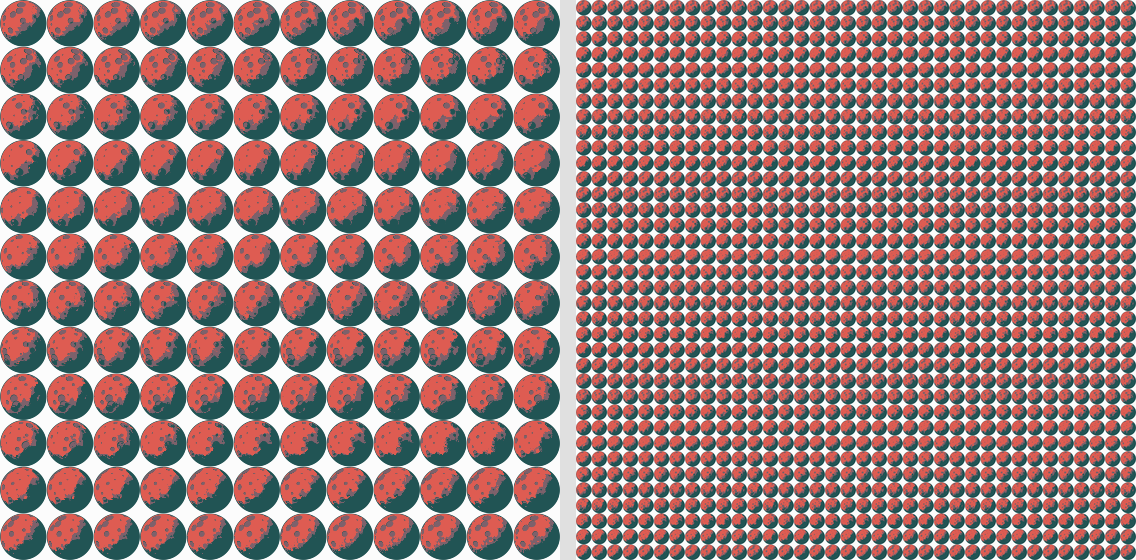
Left: one tile. Right: repeated 3 by 3.
This pattern is drawn by a three.js fragment shader. Its source:

```glsl
// A 12 by 12 sheet of a cratered planet turning step by step, in three flat tones on white.
varying vec2 vUv;

const float CELLS = 12.0;          // planets across and down
const float RADIUS = 0.497;        // planet radius, in cells
const float RIM = 0.022;           // dark outline, in planet radii
const float SOFT = 0.024;          // edge softness, in planet radii
const vec3 LIGHT = vec3(-0.612, 0.612, 0.5);
const float LIT_LEVEL = 0.37;      // light needed for the bright tone
const float DUSK_LEVEL = 0.18;     // light needed for the middle tone
const float ROUGHNESS = 0.85;      // raggedness of the day's edge
const float TERRAIN_SCALE = 3.2;
const int CRATERS = 60;
const float CRATER_MIN = 0.03;
const float CRATER_MAX = 0.19;
const float CRATER_SHADOW = 0.22;  // shadow width, in crater radii
const vec3 PAPER = vec3(0.99);
const vec3 RED = vec3(0.87, 0.36, 0.32);
const vec3 MAUVE = vec3(0.49, 0.38, 0.42);
const vec3 TEAL = vec3(0.13, 0.33, 0.33);
const float TAU = 6.28319;
const float GOLDEN_ANGLE = 2.39996;

float hash(vec3 p) {
  p = fract(p * vec3(0.1031, 0.1030, 0.0973));
  p += dot(p, p.yzx + 33.33);
  return fract((p.x + p.y) * p.z);
}

float noise(vec3 p) {
  vec3 i = floor(p), f = fract(p);
  f = f * f * (3.0 - 2.0 * f);
  vec2 e = vec2(0.0, 1.0);
  vec4 near = vec4(hash(i), hash(i + e.yxx), hash(i + e.xyx), hash(i + e.yyx));
  vec4 far = vec4(hash(i + e.xxy), hash(i + e.yxy), hash(i + e.xyy), hash(i + e.yyy));
  vec4 slab = mix(near, far, f.z);
  vec2 row = mix(slab.xz, slab.yw, f.x);
  return mix(row.x, row.y, f.y);
}

// Layered noise centred on zero
float terrain(vec3 p) {
  float sum = 0.0, gain = 0.5;
  for (int i = 0; i < 4; i++) {
    sum += gain * (noise(p) - 0.5);
    p = p * 2.1 + 17.3;
    gain *= 0.55;
  }
  return sum;
}

vec3 turn(vec3 v, float a) {
  float c = cos(a), s = sin(a);
  return vec3(v.x * c - v.z * s, v.y, v.z * c + v.x * s);
}

float disc(float dist, float radius) {
  return 1.0 - smoothstep(radius - SOFT, radius + SOFT, dist);
}

// Coverage of the crater bowls (x) and of their shadows (y)
vec2 craters(vec3 p, vec3 light) {
  vec2 cover = vec2(0.0);
  for (int i = 0; i < CRATERS; i++) {
    float k = float(i);
    float size = hash(vec3(k, 3.0, 7.0));
    float radius = mix(CRATER_MIN, CRATER_MAX, size * size);
    float y = 1.0 - 2.0 * (k + 0.5) / float(CRATERS);
    float lon = k * GOLDEN_ANGLE + 0.5 * hash(vec3(k, 11.0, 5.0));
    vec3 centre = vec3(sqrt(1.0 - y * y) * vec2(sin(lon), cos(lon)), y).xzy;
    vec3 slope = light - centre * dot(light, centre);
    float bowl = disc(distance(p, centre), radius);
    float sunlit = disc(distance(p, centre - slope * radius * CRATER_SHADOW), radius);
    cover = max(cover, vec2(bowl, bowl * (1.0 - sunlit)));
  }
  return cover;
}

void main() {
  vec2 grid = vUv * CELLS;
  vec2 cell = min(floor(grid), CELLS - 1.0);
  vec2 q = (grid - cell - 0.5) / RADIUS;
  float r = length(q);

  // Frames run left to right, top row first, through one full turn
  float frame = (CELLS - 1.0 - cell.y) * CELLS + cell.x;
  float angle = TAU * frame / (CELLS * CELLS);
  vec3 normal = vec3(q, sqrt(max(0.0, 1.0 - r * r)));
  vec3 ground = turn(normal, angle);

  // Day, dusk and night with ragged borders
  float shade = dot(normal, LIGHT);
  vec3 site = ground * TERRAIN_SCALE + 40.0;
  float day = shade + ROUGHNESS * terrain(site);
  float evening = shade + ROUGHNESS * terrain(site + 23.0);
  float lit = smoothstep(LIT_LEVEL - SOFT, LIT_LEVEL + SOFT, day);
  float dusk = smoothstep(DUSK_LEVEL - SOFT, DUSK_LEVEL + SOFT, evening);
  vec3 color = mix(mix(TEAL, MAUVE, dusk), RED, lit);

  // Crater floors sit one tone darker, their sunward walls in shadow
  vec2 pit = craters(ground, turn(LIGHT, angle));
  color = mix(color, mix(TEAL, MAUVE, lit), pit.x);
  color = mix(color, TEAL, pit.y);

  // Outline and paper
  color = mix(TEAL, color, disc(r, 1.0 - RIM));
  color = mix(PAPER, color, disc(r, 1.0));
  gl_FragColor = vec4(color, 1.0);
}
```
